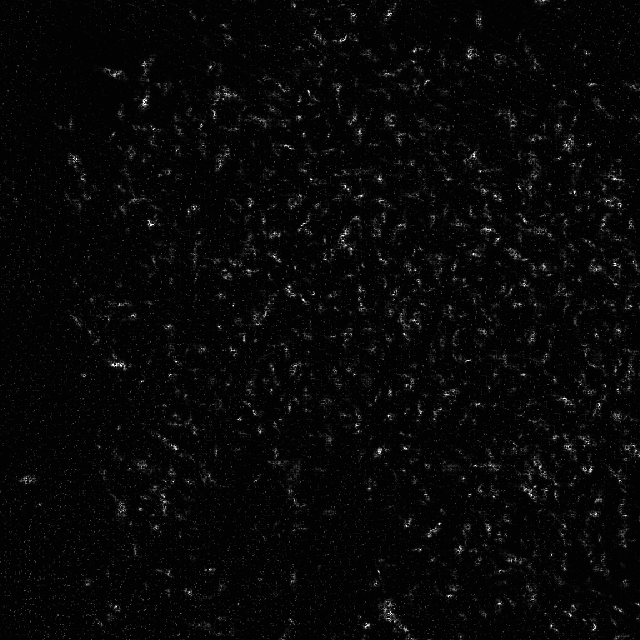
A WebGL 2 fragment shader for this texture:

```glsl
#version 300 es
precision highp float;
// Faint grey speckle on black with scattered clumps of bright grains.
uniform vec2 u_resolution;
out vec4 fragColor;

float hash(vec2 p) {
  return fract(sin(dot(p, vec2(127.1, 311.7))) * 43758.5453);
}

float valueNoise(vec2 p) {
  vec2 cell = floor(p), f = fract(p);
  f = f * f * (3.0 - 2.0 * f);
  float low = mix(hash(cell), hash(cell + vec2(1, 0)), f.x);
  float high = mix(hash(cell + vec2(0, 1)), hash(cell + vec2(1, 1)), f.x);
  return mix(low, high, f.y);
}

// Chance of clumps: loose groups, denser toward the right
float groupDensity(vec2 p) {
  float patches = 0.6 * valueNoise(p * 5.0 + 3.7) + 0.4 * valueNoise(p * 11.0 + 8.1);
  return smoothstep(0.2, 0.85, patches + 0.2 * (p.x - 0.4));
}

// Short slanted strokes, one at most per cell
float clumps(vec2 p, float cells) {
  vec2 home = floor(p * cells);
  float strength = 0.0;
  for (int y = -1; y <= 1; y++) {
    for (int x = -1; x <= 1; x++) {
      vec2 cell = home + vec2(x, y);
      vec2 seed = cell + cells;
      vec2 center = (cell + vec2(hash(seed + 0.3), hash(seed + 5.7))) / cells;
      float angle = -0.95 + 2.6 * (hash(seed + 9.1) - 0.5);
      vec2 along = vec2(cos(angle), sin(angle));
      vec2 offset = p - center;
      vec2 local = vec2(dot(offset, along), dot(offset, vec2(-along.y, along.x)));
      local.y += 28.0 * (hash(seed + 2.9) - 0.5) * local.x * local.x;
      vec2 size = vec2(mix(0.12, 0.42, pow(hash(seed + 13.3), 2.0)),
                       mix(0.07, 0.13, hash(seed + 17.9))) / cells;
      vec2 d = local / size;
      float present = step(hash(seed + 21.7), 1.1 * groupDensity(center));
      float level = mix(0.25, 1.0, hash(seed + 27.1));
      strength = max(strength, present * level * exp(-dot(d, d)));
    }
  }
  return strength;
}

void main() {
  vec2 p = gl_FragCoord.xy / u_resolution.y;

  // One soft dot per grain cell
  vec2 grid = p * 512.0;
  vec2 grain = floor(grid);
  float dotMask = 1.0 - smoothstep(0.4, 0.75, length(fract(grid) - 0.5));

  // Background speckle with a long tail, thinned inside dark voids
  float cover = 0.65 * valueNoise(p * 6.0 + 14.2) + 0.35 * valueNoise(p * 15.0 + 4.4);
  float density = smoothstep(0.12, 0.55, cover + 0.08 * (p.x - 0.5));
  float tail = -log(max(1.0 - hash(grain + 0.37), 0.0001));
  float speckle = 0.075 * max(tail - 1.85, 0.0) * mix(0.25, 1.1, density);

  // Ragged clumps broken into grains
  vec2 ragged = p + 0.009 * (vec2(valueNoise(p * 90.0), valueNoise(p * 90.0 + 31.0)) - 0.5);
  float clump = max(clumps(ragged, 24.0), 0.75 * clumps(ragged + 0.013, 37.0));
  float texture2x = valueNoise(p * 240.0 + 7.3);
  float bright = 2.6 * clump * pow(texture2x, 1.4) * pow(hash(grain + 61.9), 1.2);

  float grey = 0.006 + dotMask * (speckle + bright);
  fragColor = vec4(vec3(min(grey, 1.0)), 1.0);
}
```
